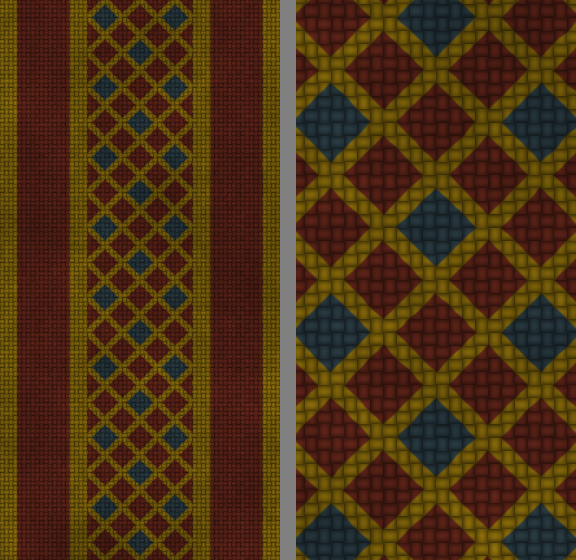
Left: the whole. Right: its middle third, enlarged.
Give the GLSL for this pattern, as a WebGL 1 fragment shader.

```glsl
precision highp float;

// Woven strap: plain red and gold stripes beside a central band of diamond
// lattice with blue and red cells. Stripes and lattice are distance functions;
// a plain weave, thread hash and soft noise add the cloth and its wear.

uniform vec2 u_resolution;

const vec3 GOLD = vec3(0.370, 0.290, 0.028);
const vec3 RED  = vec3(0.265, 0.100, 0.068);
const vec3 BLUE = vec3(0.115, 0.165, 0.185);

const float STRIPE_UNITS = 16.0;  // stripe units across the width
const float BAND_HALF    = 3.0;   // lattice half width, in stripe units
const float TRIM_END     = 4.0;   // outer edge of the gold trim
const float FIELD_END    = 7.0;   // outer edge of the red field
const float CELLS        = 8.0;   // diamond pitches per canvas width
const float LINE_HALF    = 0.122; // lattice line half width, in cells
const float THREADS      = 64.0;  // threads across the width
const float WOBBLE       = 0.0022; // edge unevenness, in canvas widths
const float THREAD_VARY  = 0.14;
const float WEAR         = 0.42;

float hash(vec2 p) {
  return fract(sin(dot(p, vec2(127.1, 311.7))) * 43758.5453);
}

float noise(vec2 p) {
  vec2 i = floor(p);
  vec2 f = fract(p);
  f = f * f * (3.0 - 2.0 * f);
  return mix(mix(hash(i), hash(i + vec2(1.0, 0.0)), f.x),
             mix(hash(i + vec2(0.0, 1.0)), hash(i + vec2(1.0, 1.0)), f.x), f.y);
}

float fbm(vec2 p) {
  float sum = 0.0;
  float gain = 0.5;
  for (int i = 0; i < 4; i++) {
    sum += gain * noise(p);
    p = p * 2.03 + 17.3;
    gain *= 0.5;
  }
  return sum / 0.9375;
}

// 1 where d is negative, softened over the width w
float inside(float d, float w) {
  return 1.0 - smoothstep(-w, w, d);
}

// Diamond cells: blue where both diagonal indices are odd
vec3 lattice(vec2 p, float soft) {
  vec2 q = vec2(p.x - 0.5, p.y) * CELLS + vec2(0.0, 0.5);
  vec2 diagonal = vec2(q.x + q.y, q.x - q.y);
  vec2 cell = floor(diagonal + 0.5);
  vec2 toLine = 0.5 - abs(diagonal - cell);
  vec2 odd = mod(cell, 2.0);
  vec3 fill = mix(RED, BLUE, odd.x * odd.y);
  float d = min(toLine.x, toLine.y) - LINE_HALF;
  return mix(fill, GOLD, inside(d, soft * CELLS * 1.4));
}

// Mirrored stripes, listed from the middle outwards
vec3 strap(vec2 p, float soft) {
  float x = abs(p.x - 0.5) * STRIPE_UNITS;
  float w = soft * STRIPE_UNITS;
  vec3 color = mix(GOLD, RED, inside(x - FIELD_END, w));
  color = mix(color, GOLD, inside(x - TRIM_END - 0.03, w));
  return mix(color, lattice(p, soft), inside(x - BAND_HALF, w));
}

// Plain weave: rounded threads passing alternately over and under
float weave(vec2 p) {
  vec2 t = p * THREADS;
  vec2 id = floor(t);
  vec2 f = fract(t) - 0.5;
  float warpOver = mod(id.x + id.y, 2.0);
  float across = mix(f.y, f.x, warpOver);
  float along = mix(f.x, f.y, warpOver);
  float height = cos(3.14159 * across) * (0.6 + 0.4 * cos(3.14159 * along));
  float tone = mix(hash(vec2(id.y, 3.0)), hash(vec2(id.x, 8.0)), warpOver);
  tone = 0.5 * (tone + hash(id)) - 0.5;
  return (0.65 + 0.64 * height) * (1.0 + THREAD_VARY * tone);
}

void main() {
  vec2 p = gl_FragCoord.xy / u_resolution.x;
  float soft = max(0.0016, 0.75 / u_resolution.x);

  // Threads pull the pattern edges slightly out of line
  vec2 pull = vec2(noise(p * THREADS), noise(p * THREADS + 41.0)) - 0.5;
  vec3 color = strap(p + WOBBLE * pull, soft);

  // Cloth relief, broad fading and fine grime
  float fade = 1.0 + WEAR * (fbm(p * 3.2 + 5.0) - 0.5);
  float grime = 0.95 + 0.10 * noise(p * 34.0);
  color *= weave(p) * fade * grime;

  gl_FragColor = vec4(color, 1.0);
}
```
